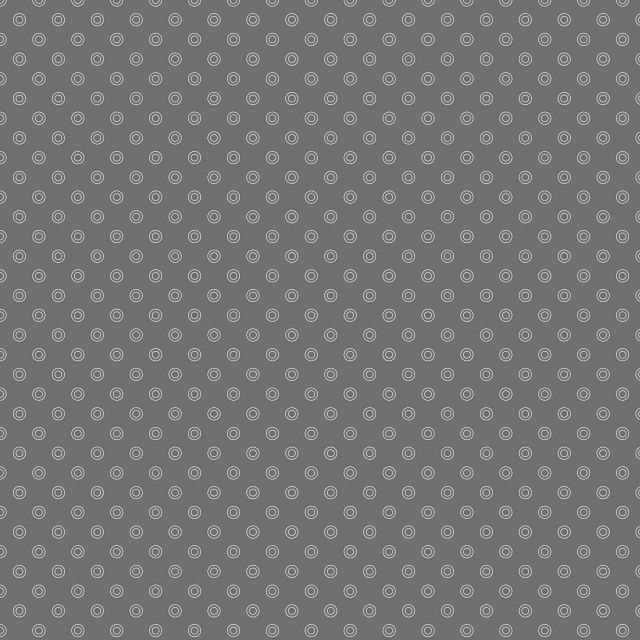
A Shadertoy shader for this pattern:

```glsl
// Staggered grid of small double rings in thin white line on flat grey.
// Two interleaved lattices give the distance to the nearest centre; each ring
// is a box-filtered stroke around its radius, with a faint dark edge.

const vec2  PERIOD       = vec2(0.0608, 0.06158); // lattice step, canvas units
const float OUTER_RADIUS = 0.0097;
const float INNER_RADIUS = 0.0054;
const float LINE_WIDTH   = 0.00088;
const float EDGE_OFFSET  = 0.0023;  // dark edge, measured from the line centre
const float EDGE_WIDTH   = 0.0009;
const vec3  GROUND       = vec3(0.44);
const vec3  EDGE         = vec3(0.40);
const vec3  LINE         = vec3(0.98);

// Distance to the nearest point of a lattice that has a point at the origin.
float latticeDistance(vec2 p) {
    return length(p - PERIOD * round(p / PERIOD));
}

// Share of a pixel-wide window at distance d that lies inside a stroke.
float strokeCoverage(float d, float width, float pixel) {
    float h = 0.5 * width;
    float w = 0.5 * pixel;
    return max(min(d + w, h) - max(d - w, -h), 0.0) / pixel;
}

void mainImage(out vec4 fragColor, in vec2 fragCoord) {
    float pixel = 1.0 / iResolution.y;

    // The lattice is anchored at the top left corner.
    vec2 p = vec2(fragCoord.x, iResolution.y - fragCoord.y) * pixel;

    // Nearest centre of the two interleaved lattices
    float r = min(latticeDistance(p), latticeDistance(p - 0.5 * PERIOD));

    // Distance to the nearer ring
    float d = min(abs(r - OUTER_RADIUS), abs(r - INNER_RADIUS));

    float edge = strokeCoverage(d - EDGE_OFFSET, EDGE_WIDTH, pixel);
    float line = strokeCoverage(d, LINE_WIDTH, pixel);

    vec3 color = mix(GROUND, EDGE, edge);
    color = mix(color, LINE, line);
    fragColor = vec4(color, 1.0);
}
```
